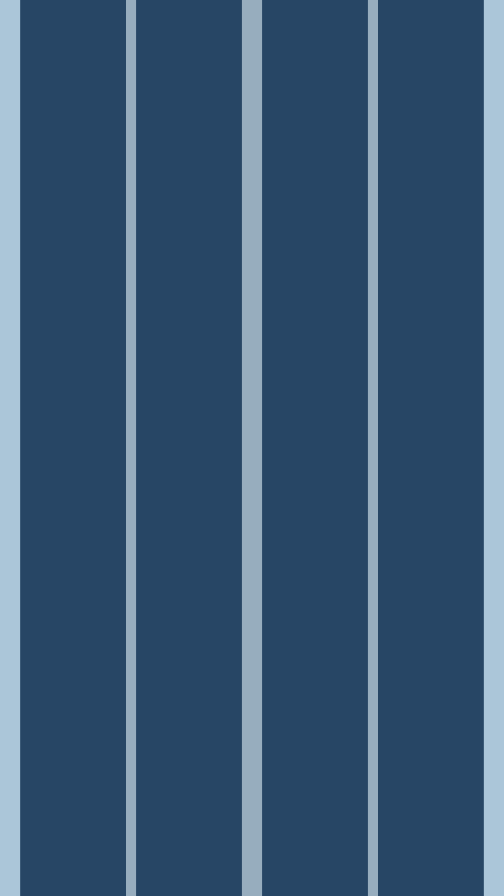
This pattern is drawn by a Shadertoy shader. Its source:

```glsl
// Vertical stripes: four navy panels split by alternating wide and thin pale bars.
#define NAVY vec3(0.153, 0.275, 0.396)
#define BAR_GREY vec3(0.592, 0.678, 0.745)
#define EDGE_BLUE vec3(0.671, 0.777, 0.851)
#define BAR_PITCH 0.24
#define WIDE_BAR 0.04
#define THIN_BAR 0.02
#define LAST_BAR 4.0

// Share of the pixel inside a bar, from the distance to its centre line.
float barCoverage(float distanceToCentre, float width) {
    return clamp((0.5 * width - distanceToCentre) * iResolution.x + 0.5, 0.0, 1.0);
}

void mainImage(out vec4 fragColor, in vec2 fragCoord) {
    float x = fragCoord.x / iResolution.x;

    // Nearest bar; the first and last sit flush with the canvas sides.
    float firstCentre = 0.5 * WIDE_BAR;
    float bar = clamp(round((x - firstCentre) / BAR_PITCH), 0.0, LAST_BAR);
    float distanceToCentre = abs(x - firstCentre - bar * BAR_PITCH);

    // Even bars are wide, odd bars thin; the outer pair is brighter.
    bool isOuter = bar < 0.5 || bar > LAST_BAR - 0.5;
    float width = mod(bar, 2.0) < 0.5 ? WIDE_BAR : THIN_BAR;
    vec3 barColor = isOuter ? EDGE_BLUE : BAR_GREY;

    // Keep the outer bars solid up to the canvas sides.
    float coverage = barCoverage(distanceToCentre, width);
    if (x < firstCentre || x > 1.0 - firstCentre) coverage = 1.0;

    fragColor = vec4(mix(NAVY, barColor, coverage), 1.0);
}
```
